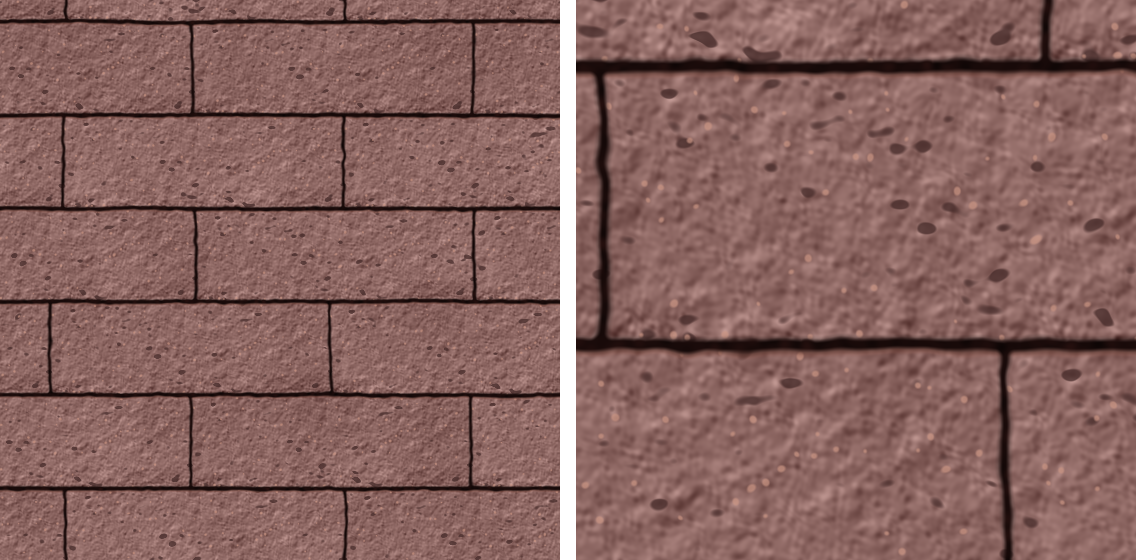
Left: the whole. Right: its middle third, enlarged.
This texture is drawn by a WebGL 2 fragment shader. Its source:

```glsl
#version 300 es
precision highp float;

#define GRID vec2(2.0, 6.0)
#define ROW_SHIFT 0.234
#define JOINT_HALF vec2(0.0021, 0.0029)
#define CORNER 0.004
#define EDGE_SOFT 0.0016
#define WOBBLE 0.010
#define RELIEF 0.21
#define BRICK vec3(0.555, 0.405, 0.388)
#define GAP vec3(0.095, 0.040, 0.036)
#define PIT vec3(0.27, 0.165, 0.16)
#define SPECK vec3(0.80, 0.59, 0.52)
#define RIM vec3(0.55, 0.33, 0.28)

uniform vec2 u_resolution;
out vec4 fragColor;

// Position of the upright joint in each course, in brick lengths
const float JOINT_X[6] = float[6](0.233, 0.680, 0.178, 0.697, 0.226, 0.688);

vec3 hash3(vec2 p) {
    vec3 q = fract(p.xyx * vec3(0.1031, 0.1030, 0.0973));
    q += dot(q, q.yxz + 33.33);
    return fract((q.xxy + q.yzz) * q.zyx);
}

// Wrapping cellular noise: signed round bumps, one per cell
float bumps(vec2 p, vec2 period, float seed) {
    vec2 cell = floor(p), f = p - cell;
    float sum = 0.0;
    for (int y = -1; y <= 1; y++)
    for (int x = -1; x <= 1; x++) {
        vec2 o = vec2(x, y);
        vec3 h = hash3(mod(cell + o, period) + seed * 37.0);
        vec2 d = o + h.xy - f;
        float k = max(0.0, 1.0 - dot(d, d));
        sum += (2.0 * h.z - 1.0) * k * k * k;
    }
    return sum;
}

// Sparse round grains of mixed size
float grains(vec2 p, vec2 period, float density, float blur) {
    vec2 cell = floor(p);
    vec3 h = hash3(mod(cell, period) + 411.0);
    vec3 g = hash3(mod(cell, period) + 733.0);
    float radius = mix(0.10, 0.24, g.x);
    float d = length(p - cell - mix(vec2(0.3), vec2(0.7), h.xy));
    return step(1.0 - density, h.z) * (1.0 - smoothstep(radius - blur, radius + blur, d));
}

// Height of the clay face, in units of brick height, 3 long by 1 high
float clay(vec2 p) {
    return 0.50 * bumps(p * 9.0, vec2(27, 9), 1.0)
         + 0.35 * bumps(p * 20.0, vec2(60, 20), 2.0)
         + 0.25 * bumps(p * 44.0, vec2(132, 44), 3.0);
}

void main() {
    vec2 uv = gl_FragCoord.xy / u_resolution;
    float px = 1.0 / min(u_resolution.x, u_resolution.y);

    // Canvas-wide wear, different on every brick
    float wear = bumps(uv * 9.0, vec2(9), 4.0);
    float chip = bumps(uv * 64.0, vec2(64), 5.0);
    float grit = bumps(uv * 150.0, vec2(150), 6.0);

    // Running bond with slightly wandering joints
    vec2 grid = uv * GRID + vec2(0.0, ROW_SHIFT);
    grid.y += WOBBLE * (wear + chip);
    float row = mod(floor(grid.y), GRID.y);
    grid.x += 0.4 * WOBBLE * (wear + chip) - JOINT_X[int(row)];
    vec2 brick = fract(grid);
    float column = mod(floor(grid.x), GRID.x);
    vec3 variation = hash3(vec2(column, row) + 91.0);

    // Distance inwards from the rounded brick outline
    vec2 inset = min(brick, 1.0 - brick) / GRID - JOINT_HALF;
    float edge = CORNER - length(max(CORNER - inset, 0.0));
    float bottom = exp(-brick.y * 11.0);
    edge -= 0.0022 * bottom * max(0.0, chip + 0.5 * grit);

    // Clay face lit from above
    vec2 p = brick * vec2(3.0, 1.0);
    float height = clay(p);
    float relief = height - clay(p + vec2(-0.012, 0.020));
    float tone = RELIEF * (1.0 + 0.7 * bottom) * relief + 0.03 * height;
    tone += 0.026 * wear + 0.022 * grit + 0.024 * (variation.x - 0.5);
    tone += 0.018 * bumps(p * 3.0, vec2(9, 3), 7.0) - 0.035 * bottom;
    vec3 color = BRICK + tone * vec3(1.0, 0.95, 0.93);

    // Pits, denser on worn areas and along the lower edge
    float hollow = bumps(p * vec2(13, 20), vec2(39, 20), 8.0);
    hollow += 0.22 * wear + 0.25 * chip + 0.25 * bottom;
    color = mix(color, PIT, 0.75 * smoothstep(0.70, 1.10, hollow));

    // Pale mineral grains
    float speck = grains(p * 17.0, vec2(51, 17), 0.09, 0.06 + 50.0 * px);
    color = mix(color, SPECK, 0.7 * speck);

    // Warm rim on the upper edge, then the shaded gap
    float upper = (1.0 - brick.y) / GRID.y - JOINT_HALF.y;
    color = mix(color, RIM, 0.5 * (1.0 - smoothstep(0.001, 0.005, upper)));
    color *= mix(0.72, 1.0, smoothstep(0.0, 0.0035, edge));
    float soft = max(EDGE_SOFT, px);
    color = mix(GAP * (1.0 + 0.4 * grit), color, smoothstep(-soft, soft, edge));

    fragColor = vec4(clamp(color, 0.0, 1.0), 1.0);
}
```
